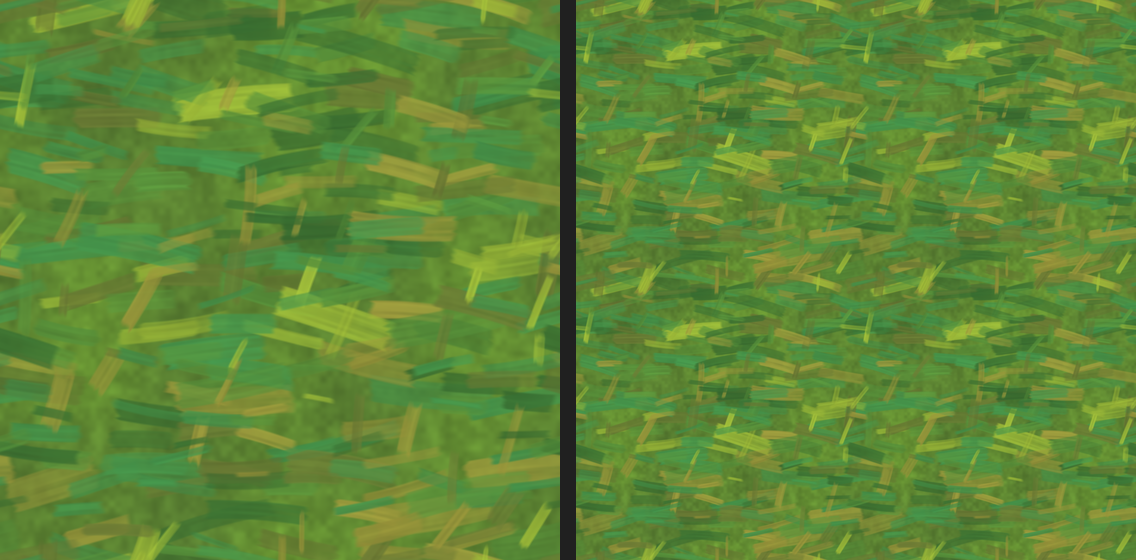
Left: one tile. Right: repeated 2 by 2.
Reproduce this texture procedurally as a three.js fragment shader.

```glsl
// Tiling meadow of layered, dry-brushed green and yellow paint strokes.
varying vec2 vUv;

#define TILT 0.34          // largest slope of the flat strokes, radians
#define EDGE_SOFTNESS 0.005
#define END_SOFTNESS 0.014
#define RAGGED_END 0.024
#define BRISTLE_COUNT 190.0
#define BRISTLE_CONTRAST 0.13
#define OPACITY_MIN 0.50
#define OPACITY_MAX 0.90
#define REGION_REPEATS 5.0 // colour patches across the tile

vec3 hash3(vec3 p) {
  p = fract(p * vec3(0.1031, 0.1030, 0.0973));
  p += dot(p, p.yxz + 33.33);
  return fract((p.xxy + p.yxx) * p.zyx);
}

// Value noise that wraps after a whole number of cells.
float wrapNoise(vec2 p, vec2 period, float seed) {
  vec2 cell = floor(p);
  vec2 f = fract(p);
  f = f * f * (3.0 - 2.0 * f);
  vec2 lo = mod(cell, period);
  vec2 hi = mod(cell + 1.0, period);
  float bottom = mix(hash3(vec3(lo, seed)).x, hash3(vec3(hi.x, lo.y, seed)).x, f.x);
  float top = mix(hash3(vec3(lo.x, hi.y, seed)).x, hash3(vec3(hi, seed)).x, f.x);
  return mix(bottom, top, f.y);
}

// Pigments ordered from deep green to lime.
vec3 pigment(float tone) {
  vec3 deepGreen = vec3(0.22, 0.43, 0.19);
  vec3 emerald = vec3(0.26, 0.57, 0.29);
  vec3 leaf = vec3(0.34, 0.57, 0.23);
  vec3 olive = vec3(0.41, 0.47, 0.20);
  vec3 ochre = vec3(0.61, 0.59, 0.23);
  vec3 lime = vec3(0.63, 0.74, 0.22);
  vec3 color = mix(deepGreen, emerald, step(0.21, tone));
  color = mix(color, leaf, step(0.44, tone));
  color = mix(color, olive, step(0.58, tone));
  color = mix(color, ochre, step(0.69, tone));
  return mix(color, lime, step(0.82, tone));
}

// Mottled ground that shows through between strokes.
vec3 ground(vec2 p) {
  float patches = wrapNoise(p * 6.0, vec2(6.0), 3.0);
  float mottle = 0.6 * wrapNoise(p * 40.0, vec2(40.0), 5.0)
               + 0.4 * wrapNoise(p * 90.0, vec2(90.0), 7.0);
  vec3 color = mix(vec3(0.33, 0.47, 0.19), vec3(0.42, 0.60, 0.20), patches);
  return color * (0.86 + 0.28 * mottle);
}

// One stroke per grid cell; halfSize is half its length and half its width.
vec3 paintLayer(vec3 color, vec2 p, vec2 grid, vec2 halfSize,
                float steep, float coverage, float seed) {
  vec2 home = floor(p * grid);
  for (int j = -1; j <= 1; j++) {
    for (int i = -1; i <= 1; i++) {
      vec2 cell = home + vec2(float(i), float(j));
      vec2 id = mod(cell, grid);
      vec3 place = hash3(vec3(id, seed));
      vec3 shape = hash3(vec3(id, seed + 31.0));
      vec3 paint = hash3(vec3(id, seed + 67.0));
      vec2 center = (cell + place.xy) / grid;

      // Stroke space: x along the pull, y across the bristles.
      float angle = mix((place.z * 2.0 - 1.0) * TILT, mix(0.85, 1.6, place.z), steep);
      vec2 along = vec2(cos(angle), sin(angle));
      vec2 d = p - center;
      vec2 q = vec2(dot(d, along), dot(d, vec2(-along.y, along.x)));
      q.y += (paint.z - 0.5) * 1.6 * q.x * q.x;

      // Bristles streak the paint and fray both ends.
      vec2 streak = vec2(q.x * 9.0 + 20.0, q.y * BRISTLE_COUNT + 60.0);
      float bristle = wrapNoise(streak, vec2(512.0), seed + floor(paint.x * 50.0));
      float broad = wrapNoise(streak * vec2(1.0, 0.3), vec2(512.0), seed + 11.0);
      vec2 size = halfSize * mix(vec2(0.6, 0.5), vec2(1.0), shape.yz);
      float ends = size.x - abs(q.x) - RAGGED_END * (0.4 * bristle + 0.6 * broad);
      float sides = size.y - abs(q.y) - 0.003 * broad;
      float mask = smoothstep(0.0, END_SOFTNESS, ends) * smoothstep(0.0, EDGE_SOFTNESS, sides);
      float dryness = smoothstep(-0.4, 1.0, q.x / size.x) * 0.45;
      mask *= step(shape.x, coverage) * mix(OPACITY_MIN, OPACITY_MAX, paint.y);
      mask *= 1.0 - dryness * (1.0 - bristle);

      // Neighbouring strokes share a tone; steep ones lean to yellow.
      float region = wrapNoise(center * REGION_REPEATS, vec2(REGION_REPEATS), 17.0);
      float tone = clamp(paint.x * 0.78 + region * 0.5 - 0.14, 0.0, 1.0);
      tone = mix(tone, 0.5 + 0.5 * tone, steep);
      float shade = 0.95 + 0.1 * paint.z + BRISTLE_CONTRAST * (bristle - 0.5);
      color = mix(color, pigment(tone) * shade, mask);
    }
  }
  return color;
}

void main() {
  vec2 p = vUv;
  vec3 color = ground(p);
  // Broad flat washes first, then finer marks and upright blades.
  color = paintLayer(color, p, vec2(5.0, 9.0), vec2(0.135, 0.034), 0.0, 0.95, 101.0);
  color = paintLayer(color, p, vec2(7.0, 14.0), vec2(0.100, 0.024), 0.0, 0.80, 211.0);
  color = paintLayer(color, p, vec2(5.0, 9.0), vec2(0.130, 0.032), 0.0, 0.55, 307.0);
  color = paintLayer(color, p, vec2(7.0, 7.0), vec2(0.090, 0.022), 1.0, 0.50, 401.0);
  color = paintLayer(color, p, vec2(7.0, 14.0), vec2(0.095, 0.022), 0.0, 0.55, 503.0);
  color = paintLayer(color, p, vec2(9.0, 9.0), vec2(0.068, 0.014), 1.0, 0.28, 601.0);
  color = paintLayer(color, p, vec2(9.0, 18.0), vec2(0.072, 0.016), 0.0, 0.28, 701.0);
  gl_FragColor = vec4(color, 1.0);
}
```
